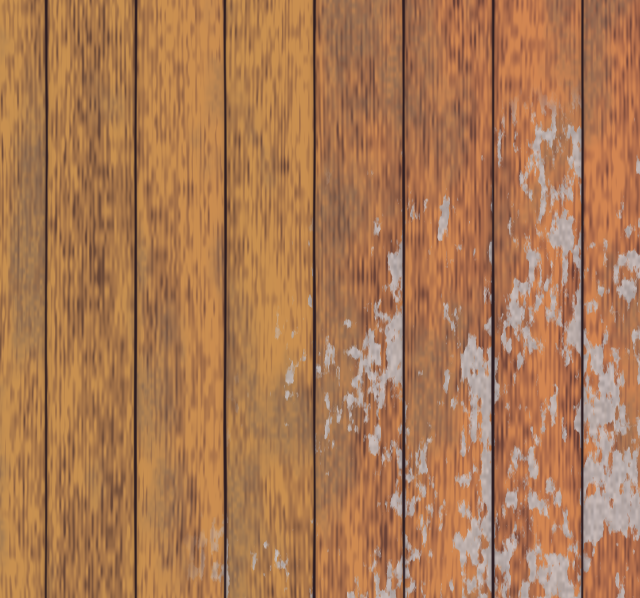
Write a Shadertoy shader that draws this texture.

```glsl
// Weathered vertical wooden planks with fine grain, stains and flaking pale paint.

// Layout, in canvas widths
const float PLANK_PITCH = 0.1396;
const float FIRST_SEAM = 0.0725;
const float SEAM_HALF_WIDTH = 0.0019;
const float SEAM_WOBBLE = 0.0016;

// Grain
const float GRAIN_LINES = 145.0;
const float GRAIN_WARP = 0.016;
const float GRAIN_DEPTH = 0.50;
const float FIBRE_DEPTH = 0.55;

// Wear
const float STAIN_AMOUNT = 0.65;
const float PAINT_AMOUNT = 0.90;

// Colours
const vec3 WOOD_DARK = vec3(0.40, 0.26, 0.22);
const vec3 WOOD_MID = vec3(0.66, 0.44, 0.30);
const vec3 WOOD_LIGHT = vec3(0.80, 0.55, 0.33);
const vec3 RED_TINT = vec3(1.03, 0.95, 0.97);
const vec3 YELLOW_TINT = vec3(0.98, 1.03, 0.95);
const vec3 STAIN_COLOR = vec3(0.50, 0.40, 0.33);
const vec3 PAINT_COLOR = vec3(0.73, 0.70, 0.70);
const vec3 SEAM_COLOR = vec3(0.17, 0.11, 0.13);

float hash(vec2 p) {
    return fract(sin(dot(p, vec2(127.1, 311.7))) * 43758.55);
}

float noise(vec2 p) {
    vec2 i = floor(p), f = fract(p);
    f = f * f * (3.0 - 2.0 * f);
    return mix(mix(hash(i), hash(i + vec2(1, 0)), f.x),
               mix(hash(i + vec2(0, 1)), hash(i + vec2(1, 1)), f.x), f.y);
}

float fbm(vec2 p) {
    float sum = 0.0, weight = 0.5;
    for (int i = 0; i < 4; i++) {
        sum += weight * noise(p);
        p = p * 2.03 + 17.3;
        weight *= 0.5;
    }
    return sum / 0.9375;
}

// Brightness of the bare wood: broad bands, growth lines and short fibres
float woodTone(vec2 p, vec2 shift, float plankShade) {
    float x = p.x + GRAIN_WARP * noise(p * vec2(9.0, 2.2) + shift);
    float phase = 5.0 * noise(vec2(x * 38.0, p.y * 2.0) + shift);
    float lines = 0.5 + 0.5 * sin(6.2832 * GRAIN_LINES * x + phase);
    float breaks = noise(vec2(x * 110.0, p.y * 26.0) + shift);
    float strength = smoothstep(0.25, 0.75, fbm(p * vec2(22.0, 5.0) + shift));
    float fibres = noise(vec2(x * 260.0, p.y * 48.0) + shift);
    float bands = fbm(vec2(x * 26.0, p.y * 3.5) + shift);
    float tone = 0.70 + 0.75 * (bands - 0.5) + 0.16 * (plankShade - 0.5);
    tone -= GRAIN_DEPTH * lines * breaks * mix(0.45, 1.0, strength);
    return tone + FIBRE_DEPTH * (fibres - 0.5);
}

// Coverage of remaining paint, densest toward the lower right
float paintMask(vec2 p, float height, vec2 shift, float edge) {
    float region = smoothstep(0.30, 0.95, p.x + 0.25 * (0.5 - height));
    region *= smoothstep(0.92, 0.50, height);
    float patches = fbm(p * vec2(19.0, 8.0) + shift);
    float flakes = fbm(p * vec2(115.0, 42.0) + shift);
    float rim = 0.10 * exp(-edge / 0.005);
    float cover = 0.55 * flakes + 0.62 * patches + 0.20 * region + rim;
    return smoothstep(0.77, 0.87, cover) * smoothstep(0.02, 0.22, region);
}

void mainImage(out vec4 fragColor, in vec2 fragCoord) {
    vec2 p = fragCoord / iResolution.x;
    float height = fragCoord.y / iResolution.y;
    float pixel = 1.0 / iResolution.x;

    // Plank index and distance to the nearest seam
    float across = (p.x - FIRST_SEAM) / PLANK_PITCH;
    float seamId = floor(across + 0.5);
    float wobble = SEAM_WOBBLE * (noise(vec2(seamId * 7.1, p.y * 7.0)) - 0.5);
    float offset = (across - seamId) * PLANK_PITCH - wobble;
    float edge = abs(offset);
    float plankId = offset < 0.0 ? seamId - 1.0 : seamId;
    vec2 shift = vec2(plankId * 13.7, plankId * 31.3) + 50.0;

    // Bare wood, yellower on the left and redder on the right
    float tone = woodTone(p, shift, hash(vec2(plankId, 4.0)));
    vec3 color = mix(WOOD_DARK, WOOD_MID, smoothstep(0.0, 0.55, tone));
    color = mix(color, WOOD_LIGHT, smoothstep(0.45, 0.85, tone));
    float redness = p.x + 0.5 * (hash(vec2(plankId, 9.0)) - 0.5);
    color *= mix(YELLOW_TINT, RED_TINT, smoothstep(0.1, 0.8, redness));

    // Grey-brown weather stains, broken up by the pores
    float stain = smoothstep(0.47, 0.75, fbm(p * vec2(13.0, 5.0) + shift + 80.0));
    float pores = noise(p * vec2(230.0, 120.0) + shift);
    color = mix(color, STAIN_COLOR, STAIN_AMOUNT * stain * mix(0.4, 1.0, pores));

    // Flaking paint with slight shading from the grain
    float paint = paintMask(p, height, shift, edge);
    vec3 paintShade = PAINT_COLOR * (0.90 + 0.20 * pores);
    color = mix(color, paintShade, PAINT_AMOUNT * paint);

    // Soft shadow and dark gap of uneven width
    color *= 1.0 - 0.28 * exp(-edge / 0.0030);
    float gap = SEAM_HALF_WIDTH * mix(0.65, 1.35, noise(vec2(seamId * 5.3, p.y * 5.0)));
    color = mix(SEAM_COLOR, color, smoothstep(gap - pixel, gap + pixel, edge));

    fragColor = vec4(color, 1.0);
}
```
